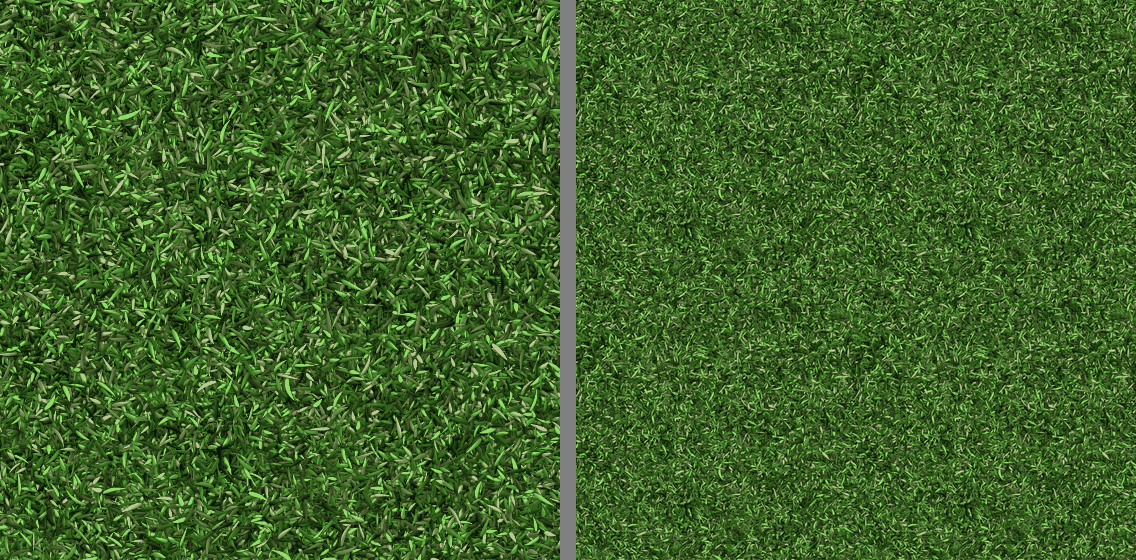
Left, the tile; right, the same tile 2 across and 2 down.
A Shadertoy shader for this texture:

```glsl
// Dense short lawn: layered, curved grass blades in all directions, seamlessly tiling.

vec4 hash4(vec3 p) {
    vec4 q = fract(p.xyzx * vec4(0.1031, 0.1030, 0.0973, 0.1099));
    q += dot(q, q.wzxy + 33.33);
    return fract((q.xxyz + q.yzzw) * q.zywx);
}

// Periodic layered sines, roughly -1 to 1
float mottling(vec2 uv) {
    vec2 a = 6.2831853 * uv;
    return 0.4 * sin(3.0 * a.x + 2.0 * a.y + 2.0 * sin(2.0 * a.y))
         + 0.35 * sin(5.0 * a.y - 4.0 * a.x + 2.0 * sin(3.0 * a.x))
         + 0.25 * sin(11.0 * a.x + 7.0 * a.y + 2.0 * sin(6.0 * a.y - 5.0 * a.x));
}

// Draws one layer of blades over surface = (tone, dryness)
vec2 addBlades(vec2 surface, vec2 uv, float layer) {
    float cells = 35.0 + 5.0 * mod(layer, 3.0);
    float soft = 0.65 * cells / min(iResolution.x, iResolution.y);
    vec2 p = uv * cells + hash4(vec3(layer, 7.0, 3.0)).xy;
    vec2 base = floor(p);

    for (int j = -1; j <= 1; j++)
    for (int i = -1; i <= 1; i++) {
        vec2 cell = base + vec2(i, j);
        vec3 id = vec3(mod(cell, cells) + 17.0, layer * 5.0 + 2.0);
        vec4 shape = hash4(id);
        vec4 look = hash4(id + vec3(61.0, 83.0, 97.0));

        // Blade frame: x runs along the blade, y across it
        vec2 q = p - cell - shape.xy;
        float angle = 6.2831853 * shape.z;
        float c = cos(angle), s = sin(angle);
        q = vec2(c * q.x + s * q.y, c * q.y - s * q.x);
        q.y += (look.x - 0.5) * 0.6 * q.x * q.x;

        float halfLength = mix(0.3, 0.8, shape.w * shape.w);
        float along = q.x / halfLength;
        float width = mix(0.07, 0.135, look.y) * (1.0 - 0.5 * along);
        float d = max(abs(q.y) - width * sqrt(max(1.0 - along * along, 0.0)),
                      abs(q.x) - halfLength);

        // Soft shadow under the blade, then the blade with a lit side and tip
        surface.x *= 1.0 - 0.3 * smoothstep(0.14, 0.0, d);
        float tone = mix(0.12, 1.12, look.z)
                   + 0.16 * clamp(q.y / width, -1.0, 1.0) * sign(c + 0.01)
                   + 0.12 * along;
        float dry = smoothstep(0.45, 0.75, look.w);
        surface = mix(surface, vec2(tone, dry), smoothstep(soft, -soft, d));
    }
    return surface;
}

// Tone 0 to 1 from deep shade to sunlit tips
vec3 grassColor(float tone, float dry) {
    vec3 color = mix(vec3(0.035, 0.08, 0.025), vec3(0.13, 0.24, 0.07), smoothstep(0.03, 0.21, tone));
    color = mix(color, vec3(0.23, 0.38, 0.13), smoothstep(0.21, 0.44, tone));
    color = mix(color, vec3(0.39, 0.56, 0.265), smoothstep(0.46, 0.74, tone));
    color = mix(color, vec3(0.64, 0.83, 0.48), smoothstep(0.76, 0.97, tone));
    vec3 freshTint = vec3(0.88, 1.04, 0.84);
    vec3 dryTint = vec3(1.14, 0.95, 1.2);
    return color * mix(freshTint, dryTint, dry);
}

void mainImage(out vec4 fragColor, in vec2 fragCoord) {
    vec2 uv = fragCoord / iResolution.xy;

    // Dark thatch, covered by blades from bottom to top
    vec2 surface = vec2(0.2, 0.5);
    for (int layer = 0; layer < 16; layer++)
        surface = addBlades(surface, uv, float(layer));

    float tone = surface.x + 0.05 * mottling(uv);
    fragColor = vec4(grassColor(clamp(tone, 0.0, 1.0), surface.y), 1.0);
}
```
